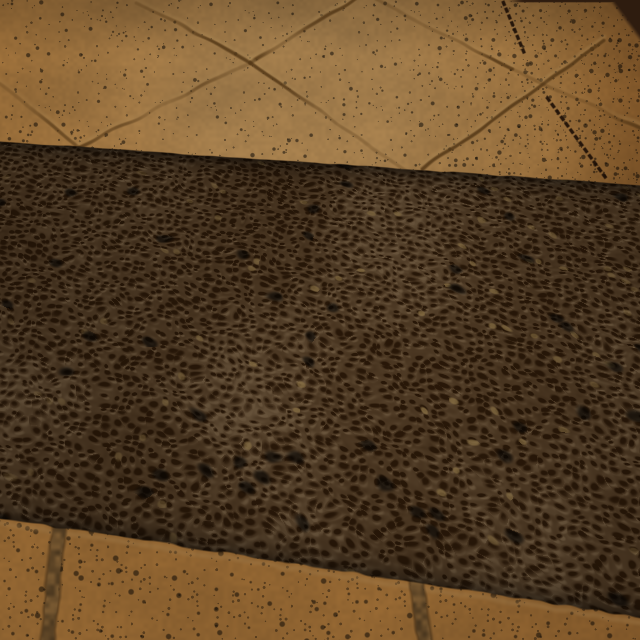
Write a Shadertoy shader that draws this texture.

```glsl
#define PEBBLE_SCALE 112.0
#define PEBBLE_FLATTEN 2.5
#define HORIZON 2.2
#define RELIEF 0.20
#define SEAM_WIDTH 0.0026
#define JOINT_WIDTH 0.0095
#define GRAVEL_DARK vec3(0.145, 0.085, 0.030)
#define GRAVEL_MID vec3(0.270, 0.198, 0.122)
#define GRAVEL_LIGHT vec3(0.385, 0.310, 0.220)
#define TILE_PALE vec3(0.625, 0.480, 0.290)
#define TILE_WARM vec3(0.580, 0.405, 0.200)
#define TILE_SHADE vec3(0.430, 0.280, 0.125)

float hash(vec2 p) {
    return fract(sin(dot(p, vec2(127.1, 311.7))) * 43758.5);
}

vec2 hash2(vec2 p) {
    return vec2(hash(p), hash(p + 41.3));
}

float noise(vec2 p) {
    vec2 i = floor(p), f = fract(p);
    f = f * f * (3.0 - 2.0 * f);
    return mix(mix(hash(i), hash(i + vec2(1, 0)), f.x),
               mix(hash(i + vec2(0, 1)), hash(i + vec2(1, 1)), f.x), f.y);
}

float fbm(vec2 p) {
    float sum = 0.0, amp = 0.5;
    for (int i = 0; i < 4; i++) {
        sum += amp * noise(p);
        p = p * 2.03 + 7.1;
        amp *= 0.5;
    }
    return sum;
}

// Nearest cell: distance, random id, and distance to the second cell
vec3 cells(vec2 p) {
    vec2 base = floor(p);
    vec3 best = vec3(9.0, 0.0, 9.0);
    for (int j = -1; j <= 1; j++)
    for (int i = -1; i <= 1; i++) {
        vec2 c = base + vec2(i, j);
        float d = length(c + 0.1 + 0.8 * hash2(c) - p);
        if (d < best.x) best = vec3(d, hash(c + 9.7), best.x);
        else best.z = min(best.z, d);
    }
    return best;
}

// Distance to a segment, and position along it
vec2 segment(vec2 p, vec2 a, vec2 b) {
    vec2 d = b - a;
    float t = clamp(dot(p - a, d) / dot(d, d), 0.0, 1.0);
    return vec2(length(p - a - d * t), t);
}

float band(float d, float width, float soft) {
    return 1.0 - smoothstep(width - soft, width + soft, d);
}

// Pits are low, the ridges between them high
float gravelHeight(vec2 q) {
    vec3 c = cells(q);
    return smoothstep(0.08, 0.35 + 0.4 * c.y, c.x) * 0.75 + 0.35 * noise(q * 1.7);
}

vec3 gravel(vec2 uv) {
    float depth = HORIZON - uv.y;
    vec2 q = PEBBLE_SCALE * vec2((uv.x - 0.5) / depth, PEBBLE_FLATTEN / depth);
    q += 0.9 * vec2(noise(q * 0.45), noise(q * 0.45 + 30.0));
    q.y += 0.35 * q.x;
    float h = gravelHeight(q);
    float slope = h - gravelHeight(q + vec2(-0.16, 0.28));
    float patches = fbm(uv * 5.0 + 2.0) - 0.47;
    float tone = 0.06 + 0.58 * h + RELIEF * 1.8 * slope + 0.5 * patches;
    vec3 col = mix(GRAVEL_DARK, GRAVEL_MID, smoothstep(0.05, 0.55, tone));
    col = mix(col, GRAVEL_LIGHT, smoothstep(0.5, 0.95, tone));

    // Scattered pale stones and large dark holes
    vec3 stone = cells(q * 0.8 + 17.0);
    float pale = step(0.965, stone.y) * band(stone.x, 0.32, 0.12);
    float centre = exp(-5.0 * dot(uv - vec2(0.6, 0.4), uv - vec2(0.6, 0.4)));
    col = mix(col, vec3(0.50, 0.41, 0.25), pale * (0.2 + 0.6 * centre));
    vec3 hole = cells(q * 0.38 + 5.0);
    col *= 1.0 - 0.6 * step(0.94, hole.y) * band(hole.x, 0.27, 0.12);
    return col * (0.9 + 0.18 * centre);
}

// Small dark pores, more frequent with higher density
float pores(vec2 uv, float scale, float density) {
    vec3 c = cells(uv * scale);
    return step(1.0 - density, c.y) * band(c.x, 0.10 + 0.17 * hash(vec2(c.y, 3.0)), 0.09);
}

vec3 tileClay(vec2 uv, vec3 base, float density) {
    vec3 col = base * (0.90 + 0.20 * fbm(uv * vec2(9.0, 13.0)));
    col *= 0.97 + 0.06 * noise(uv * 170.0);
    col *= 1.0 - 0.50 * pores(uv, 75.0, density);
    return col * (1.0 - 0.38 * pores(uv + 3.0, 135.0, density * 1.3));
}

vec3 upperTiles(vec2 uv) {
    float glow = exp(-7.0 * pow(uv.x - 0.48, 2.0) - 9.0 * pow(uv.y - 0.83, 2.0));
    vec3 base = mix(TILE_WARM, TILE_PALE, clamp(1.15 * glow, 0.0, 1.0));
    base = mix(base, TILE_SHADE, 0.75 * smoothstep(0.82, 1.05, uv.x));
    base *= 1.0 - 0.16 * smoothstep(0.90, 1.02, uv.y);
    vec3 col = tileClay(uv, base, 0.13 + 0.20 * smoothstep(0.6, 0.9, uv.x));

    // Diagonal seams with a lit lip
    vec4 seams[8] = vec4[8](
        vec4(0.0, 0.87, 0.124, 0.77), vec4(0.124, 0.77, 0.39, 0.902),
        vec4(0.39, 0.902, 0.56, 1.005), vec4(0.215, 0.995, 0.39, 0.902),
        vec4(0.39, 0.902, 0.638, 0.73), vec4(0.66, 0.735, 0.944, 0.938),
        vec4(0.586, 1.0, 0.80, 0.893), vec4(0.80, 0.893, 1.0, 0.80));
    vec2 wob = uv + 0.005 * (vec2(noise(uv * 28.0), noise(uv * 28.0 + 9.0)) - 0.5);
    for (int i = 0; i < 8; i++) {
        vec4 s = seams[i];
        float wear = 0.25 + 0.6 * smoothstep(0.25, 0.7, noise(uv * 11.0 + float(i) * 5.0));
        float lip = segment(wob - vec2(0.0, 0.006), s.xy, s.zw).x;
        col = mix(col, vec3(0.66, 0.53, 0.33), 0.35 * wear * band(lip, 0.003, 0.003));
        float d = segment(wob, s.xy, s.zw).x;
        col = mix(col, vec3(0.33, 0.22, 0.09), wear * band(d, SEAM_WIDTH, 0.002));
    }

    // Dashed dark inlay, in two runs
    vec2 far = segment(uv, vec2(0.785, 1.0), vec2(0.82, 0.915));
    vec2 near = segment(uv, vec2(0.853, 0.85), vec2(0.948, 0.72));
    vec2 run = far.x < near.x ? vec2(far.x, far.y * 8.0) : vec2(near.x, near.y * 13.0);
    float dash = band(abs(fract(run.y) - 0.5), 0.36, 0.12);
    col = mix(col, vec3(0.10, 0.05, 0.02), 0.9 * dash * band(run.x, 0.0026, 0.0015));

    // Dark far corner and strip
    float corner = smoothstep(-0.006, 0.006, uv.x - 0.955 + 0.75 * (uv.y - 1.0));
    float strip = smoothstep(0.995, 0.998, uv.y) * smoothstep(0.79, 0.82, uv.x);
    return mix(col, vec3(0.18, 0.11, 0.06), max(corner, strip));
}

vec3 lowerTiles(vec2 uv, float inset) {
    vec3 base = mix(TILE_WARM, TILE_SHADE, 0.12 + 0.3 * smoothstep(0.6, 1.0, uv.x));
    vec3 col = tileClay(uv * 0.8 + 4.0, base, 0.22);
    col = mix(col, TILE_PALE, 0.35 * band(abs(inset - 0.008), 0.004, 0.004));
    float left = segment(uv, vec2(0.094, 0.19), vec2(0.072, -0.02)).x;
    float right = segment(uv, vec2(0.650, 0.10), vec2(0.667, -0.02)).x;
    float joint = min(left, right) + 0.004 * (noise(uv * 60.0) - 0.5);
    vec3 grout = vec3(0.38, 0.28, 0.155) * (0.75 + 0.5 * noise(uv * 110.0));
    col *= 1.0 - 0.35 * band(joint, JOINT_WIDTH + 0.003, 0.003);
    return mix(col, grout, band(joint, JOINT_WIDTH, 0.002));
}

void mainImage(out vec4 fragColor, in vec2 fragCoord) {
    vec2 uv = fragCoord / iResolution.xy;
    float rough = 0.005 * (noise(uv * 45.0) - 0.5);
    float top = uv.y - (0.779 - 0.068 * uv.x) - 0.4 * rough;
    float bottom = (0.190 - 0.154 * uv.x) - uv.y + rough;

    // Gravel strip, shaded beside both tile edges
    vec3 col = gravel(uv);
    col *= 1.0 - 0.55 * exp(-abs(top) * 75.0);
    col *= 1.0 - 0.45 * exp(-abs(bottom) * 55.0);

    col = mix(col, upperTiles(uv), smoothstep(-0.0015, 0.0015, top));
    col = mix(col, lowerTiles(uv, bottom), smoothstep(-0.002, 0.002, bottom));
    fragColor = vec4(clamp(col, 0.0, 1.0), 1.0);
}
```
